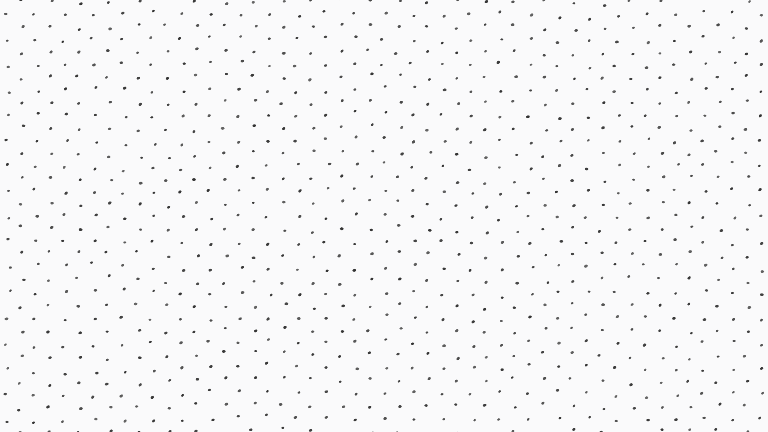
A WebGL 2 fragment shader for this pattern:

```glsl
#version 300 es
precision highp float;

uniform vec2 u_resolution;
out vec4 fragColor;

// Lengths are fractions of the canvas height
const vec3 PAPER = vec3(0.982, 0.982, 0.984);
const float INK_DARK = 0.20;
const float INK_LIGHT = 0.40;
const vec2 CELL = vec2(0.0336, 0.0586);
const vec2 JITTER = vec2(0.0055, 0.0050);
const vec2 DRIFT = vec2(0.008, 0.016);
const float DRIFT_SCALE = 4.0;
const float RADIUS_MIN = 0.0027;
const float RADIUS_MAX = 0.0037;
const float STRETCH = 1.14;
const float TILT = 0.4;
const float TILT_SPREAD = 0.9;
const float OUTLINE_WOBBLE = 0.0007;
const float OUTLINE_SCALE = 260.0;
const float EDGE_SOFTNESS = 0.0008;

vec2 hash2(vec2 p) {
    vec3 h = fract(p.xyx * vec3(0.1031, 0.1030, 0.0973));
    h += dot(h, h.yzx + 33.33);
    return fract((h.xx + h.yz) * h.zy);
}

float cornerRamp(vec2 corner, vec2 offset) {
    float angle = 6.28318 * hash2(corner + 71.0).x;
    return dot(vec2(cos(angle), sin(angle)), offset);
}

float gradientNoise(vec2 p) {
    vec2 i = floor(p);
    vec2 f = p - i;
    vec2 w = f * f * f * (f * (f * 6.0 - 15.0) + 10.0);
    vec2 e = vec2(1.0, 0.0);
    float low = mix(cornerRamp(i, f), cornerRamp(i + e, f - e), w.x);
    float high = mix(cornerRamp(i + e.yx, f - e.yx), cornerRamp(i + 1.0, f - 1.0), w.x);
    return mix(low, high, w.y);
}

// Staggered lattice point, moved by a slow drift and a small jitter
vec2 dotCentre(vec2 id) {
    float stagger = 0.5 * mod(id.x, 2.0);
    vec2 centre = (id + vec2(0.5, 0.5 + stagger)) * CELL;
    vec2 q = centre * DRIFT_SCALE;
    vec2 drift = DRIFT * vec2(gradientNoise(q + 19.0), gradientNoise(q));
    return centre + drift + JITTER * (2.0 * hash2(id + 5.0) - 1.0);
}

// Approximate distance to a tilted, slightly uneven ellipse
float blobDistance(vec2 p, float radius, float angle) {
    float c = cos(angle);
    float s = sin(angle);
    vec2 q = vec2(c * p.x + s * p.y, c * p.y - s * p.x);
    return length(q / vec2(STRETCH, 1.0 / STRETCH)) - radius;
}

void main() {
    vec2 p = gl_FragCoord.xy / u_resolution.y;
    float edge = 0.5 * max(1.0 / u_resolution.y, EDGE_SOFTNESS);
    float wobble = OUTLINE_WOBBLE * gradientNoise(p * OUTLINE_SCALE);

    // Visit nearby cells, including the row below for staggered columns
    vec2 home = floor(p / CELL);
    vec3 colour = PAPER;
    for (int y = -2; y <= 1; y++) {
        for (int x = -1; x <= 1; x++) {
            vec2 id = home + vec2(x, y);
            vec2 traits = hash2(id + 137.0);
            float radius = mix(RADIUS_MIN, RADIUS_MAX, traits.x);
            float angle = TILT + TILT_SPREAD * (traits.y - 0.5);
            float d = blobDistance(p - dotCentre(id), radius, angle) + wobble;
            float cover = 1.0 - smoothstep(-edge, edge, d);
            float ink = mix(INK_DARK, INK_LIGHT, hash2(id + 211.0).x);
            colour = mix(colour, vec3(ink), cover);
        }
    }
    fragColor = vec4(colour, 1.0);
}
```
